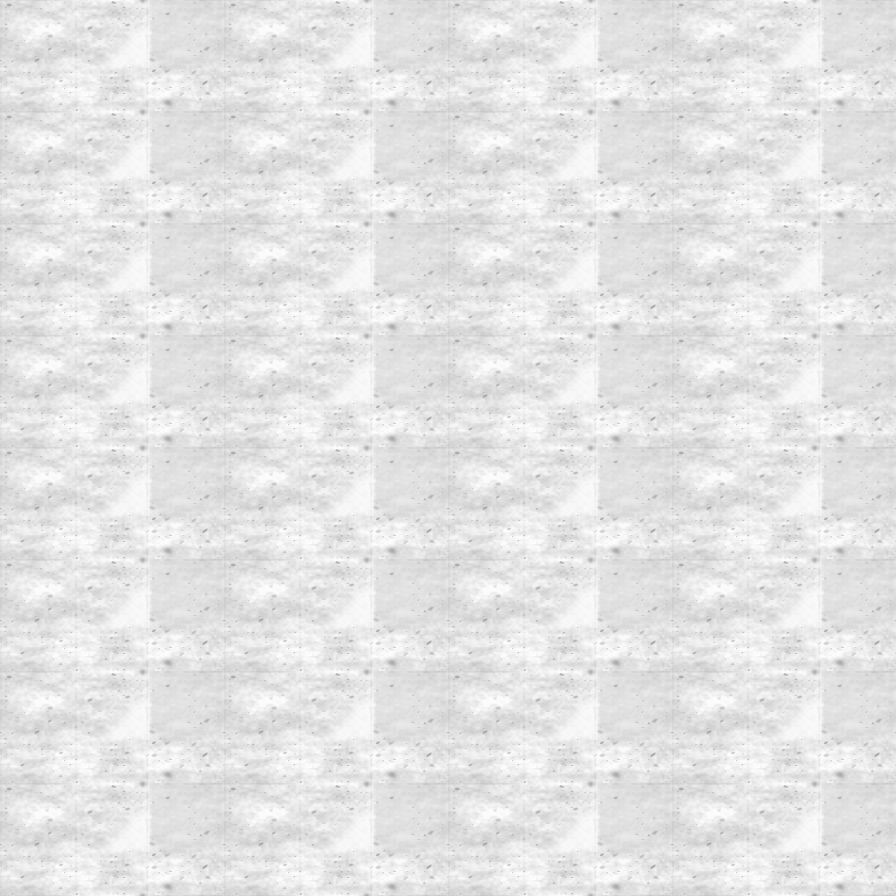
This texture is drawn by a three.js fragment shader. Its source:

```glsl
varying vec2 vUv;

const vec2 REPEATS = vec2(4.0, 8.0);
const float BLOCK_EDGE = 0.672;
const vec3 STONE = vec3(0.908);
const vec3 CHALK = vec3(0.972);
const vec3 ASH = vec3(0.855);
const vec3 MINERAL = vec3(0.46);

float hash(vec2 p) {
  vec3 h = fract(p.xyx * vec3(0.1031, 0.1030, 0.0973));
  h += dot(h, h.yzx + 33.33);
  return fract((h.x + h.y) * h.z);
}

// Value noise that wraps after a whole number of lattice steps
float noise(vec2 q, vec2 period, float seed) {
  vec2 p = q * period;
  vec2 i = floor(p);
  vec2 f = fract(p);
  f = f * f * (3.0 - 2.0 * f);
  vec2 lo = mod(i, period) + seed;
  vec2 hi = mod(i + 1.0, period) + seed;
  return mix(mix(hash(lo), hash(vec2(hi.x, lo.y)), f.x),
             mix(hash(vec2(lo.x, hi.y)), hash(hi), f.x), f.y);
}

float clouds(vec2 q, vec2 period, float seed) {
  float sum = 0.0;
  float weight = 0.5;
  for (int i = 0; i < 4; i++) {
    sum += weight * noise(q, period, seed);
    period *= 2.0;
    seed += 17.0;
    weight *= 0.55;
  }
  return sum;
}

// Soft tilted ellipse, wrapped inside the repeat
float patchMask(vec2 q, vec2 centre, vec2 radius, float tilt) {
  vec2 d = fract(q - centre + 0.5) - 0.5;
  d.y += d.x * tilt;
  d /= radius;
  return exp(-dot(d, d));
}

// One jittered fleck per grid square, kept where the density allows
float flecks(vec2 q, vec2 grid, float density, float seed) {
  vec2 p = q * grid;
  vec2 id = mod(floor(p), grid) + seed;
  vec2 centre = 0.35 + 0.3 * vec2(hash(id + 3.1), hash(id + 7.7));
  vec2 d = fract(p) - centre;
  d.y += d.x * (hash(id + 11.3) - 0.3);
  float radius = mix(0.12, 0.27, hash(id + 19.9));
  float shape = 1.0 - smoothstep(0.35, 1.0, length(d * vec2(0.8, 1.25)) / radius);
  float kept = 1.0 - smoothstep(density - 0.04, density + 0.04, hash(id));
  return shape * kept * mix(0.4, 1.0, hash(id + 29.0));
}

float seam(float x, float at, float width) {
  float d = abs(fract(x - at + 0.5) - 0.5);
  return 1.0 - smoothstep(0.3 * width, width, d);
}

void main() {
  // x starts at the hard block edge, y runs downward
  vec2 q = fract(vec2(vUv.x, 1.0 - vUv.y) * REPEATS - vec2(BLOCK_EDGE, 0.0));
  float cloud = clouds(q, vec2(6.0, 7.0), 5.0) - 0.5;
  float streak = clouds(q, vec2(9.0, 15.0), 61.0) - 0.5;
  float grain = noise(q, vec2(90.0, 52.0), 131.0) + noise(q, vec2(52.0, 34.0), 233.0) - 1.0;

  // Pale wedge and flat grey panel on either side of the block edge
  float slope = q.y - 0.2 - 1.62 * (1.0 - q.x);
  float wedge = smoothstep(-0.06, 0.12, slope + 0.3 * cloud)
    * (1.0 - smoothstep(0.57, 0.65, q.y + 0.15 * streak))
    * (1.0 - smoothstep(0.992, 1.0, q.x)) * smoothstep(0.65, 0.75, q.x);
  float panel = smoothstep(0.0, 0.008, q.x) * (1.0 - smoothstep(0.16, 0.5, q.x))
    * smoothstep(0.0, 0.02, q.y) * (1.0 - smoothstep(0.53, 0.65, q.y + 0.15 * streak));

  // Weathered bands and patches
  float row = patchMask(vec2(0.0, q.y), vec2(0.0, 0.7), vec2(1.0, 0.09), 0.0);
  float ledge = smoothstep(0.84, 0.98, q.y) * smoothstep(0.1, 0.36, q.x)
    * (1.0 - smoothstep(0.6, 0.68, q.x));
  float mottled = patchMask(q, vec2(0.88, 0.06), vec2(0.11, 0.23), 0.9);
  float vein = patchMask(q, vec2(0.47, 0.38), vec2(0.09, 0.05), 0.0)
    + patchMask(q, vec2(0.57, 0.5), vec2(0.09, 0.08), 0.2);
  float arch = patchMask(q, vec2(0.83, 0.69), vec2(0.09, 0.05), 0.35);
  float pale = patchMask(q, vec2(0.54, 0.3), vec2(0.11, 0.07), 0.9)
    + patchMask(q, vec2(0.72, 0.85), vec2(0.08, 0.18), 0.6)
    + 0.7 * patchMask(q, vec2(0.45, 0.81), vec2(0.16, 0.06), 0.0)
    + 0.6 * patchMask(q, vec2(0.13, 0.79), vec2(0.13, 0.06), 0.7);

  float dark = 0.6 * panel + 0.55 * ledge + 0.6 * mottled + 0.5 * vein + 0.4 * arch;
  float light = clamp(pale * (0.65 + 1.4 * streak), 0.0, 0.9);
  vec3 color = mix(STONE, ASH, clamp(dark, 0.0, 1.0));
  color = mix(color, CHALK, light);
  color += (0.13 * cloud + 0.16 * streak) * (1.0 - 0.5 * panel);
  color += grain * mix(0.055, 0.03, panel);
  color = mix(color, CHALK + 0.02 * grain, 0.9 * wedge);

  // Mineral flecks gather in the weathered parts
  float density = 0.12 + 0.25 * row + 0.28 * mottled + 0.3 * vein + 0.3 * arch + 0.15 * ledge;
  density *= 1.0 - 0.8 * wedge;
  float fine = flecks(q, vec2(38.0, 21.0), density, 307.0);
  float coarse = flecks(q + 0.013, vec2(17.0, 10.0), 0.75 * density, 401.0);
  float spots = patchMask(q, vec2(0.08, 0.92), vec2(0.022, 0.03), -0.2)
    + patchMask(q, vec2(0.965, 0.0), vec2(0.014, 0.026), 0.0);
  color = mix(color, MINERAL, clamp(0.45 * fine + 0.55 * coarse + 0.55 * spots, 0.0, 0.8));

  // Faint joints between blocks
  float joint = 0.025 * seam(q.x, 0.333, 0.007) + 0.02 * seam(q.x, 0.667, 0.007);
  joint += 0.04 * seam(q.y, 0.0, 0.014) * (1.0 - smoothstep(0.6, 0.68, q.x));
  joint += 0.05 * seam(q.x, 0.985, 0.006) * noise(q, vec2(8.0, 24.0), 503.0);
  color -= joint;

  gl_FragColor = vec4(clamp(color, 0.0, 0.985), 1.0);
}
```
